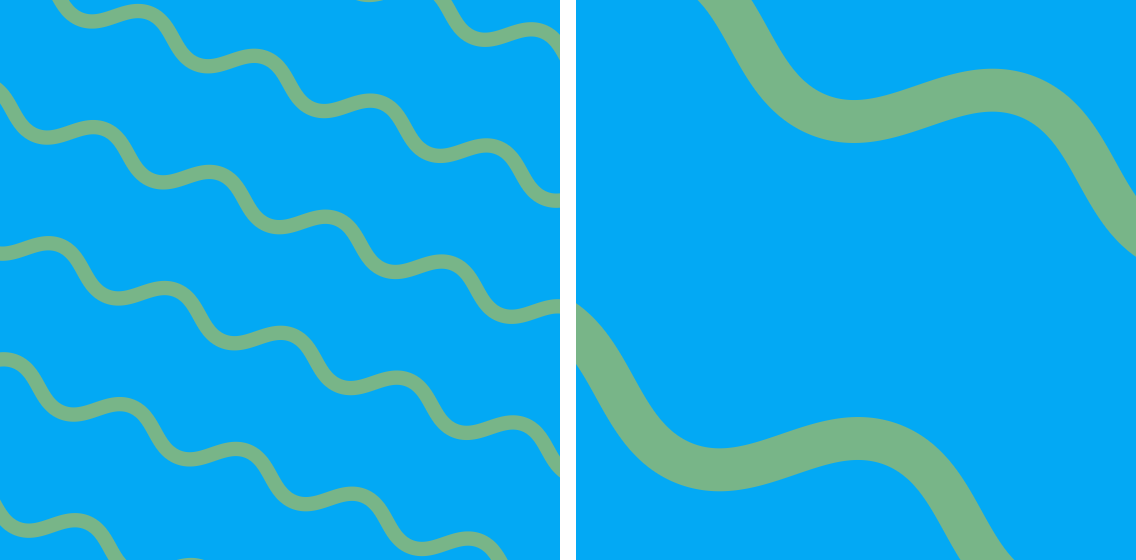
Left, the full canvas; right, a detail of the centre.
A WebGL 2 fragment shader for this pattern:

```glsl
#version 300 es
precision highp float;
// Slanted rows of wavy green ribbons on a flat blue ground.

uniform vec2 u_resolution;
out vec4 fragColor;

const float TAU = 6.2831853;
const vec3 GROUND_BLUE = vec3(0.012, 0.663, 0.957);
const vec3 RIBBON_GREEN = vec3(0.471, 0.710, 0.533);
const float REPEATS = 4.5;         // square cells per canvas side
const float TILT = 0.3683;         // clockwise slant of the rows, radians
const float AMPLITUDE = 0.126;     // wave height, in cells
const float THIRD_HARMONIC = 0.02; // steepens the flanks slightly
const float RIBBON_WIDTH = 0.115;  // in cells
const int REFINE_STEPS = 5;

// Wave height, slope and curvature term at x, with a period of one cell.
vec3 wave(float x) {
    float p = TAU * x;
    float h = THIRD_HARMONIC;
    return AMPLITUDE * vec3(
        sin(p) + h * sin(3.0 * p),
        TAU * (cos(p) + 3.0 * h * cos(3.0 * p)),
        -TAU * TAU * (sin(p) + 9.0 * h * sin(3.0 * p)));
}

// Distance to the wave, by Newton steps toward the nearest point on it.
float waveDistance(vec2 p) {
    float x = p.x;
    for (int i = 0; i < REFINE_STEPS; i++) {
        vec3 w = wave(x);
        float gap = w.x - p.y;
        float gradient = (x - p.x) + gap * w.y;
        float curvature = 1.0 + w.y * w.y + gap * w.z;
        x -= gradient / max(curvature, 0.5);
    }
    return length(vec2(x, wave(x).x) - p);
}

void main() {
    // Cell units, turned about the canvas centre
    float cellsPerPixel = REPEATS / u_resolution.y;
    vec2 p = (gl_FragCoord.xy - 0.5 * u_resolution) * cellsPerPixel;
    float c = cos(TILT), s = sin(TILT);
    p = vec2(c * p.x - s * p.y, s * p.x + c * p.y);

    // One wave through the middle of each row
    vec2 cell = fract(p) - vec2(0.0, 0.5);
    float edge = waveDistance(cell) - 0.5 * RIBBON_WIDTH;

    // Antialiased ribbon over the ground
    float ink = clamp(0.5 - edge / cellsPerPixel, 0.0, 1.0);
    fragColor = vec4(mix(GROUND_BLUE, RIBBON_GREEN, ink), 1.0);
}
```
